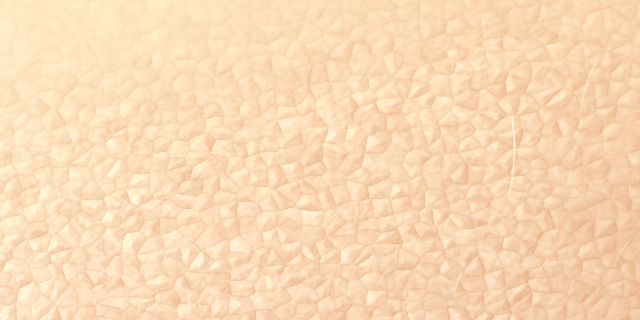
A Shadertoy shader for this texture:

```glsl
// Close-up of pale skin: a warm diagonal gradient covered with small faceted
// cells and thin creases. Voronoi borders give the creases, hashed tones per
// border give the facets; focus fades to the upper left, fine hairs lie on top.

#define CELL_DENSITY vec2(16.5, 21.0)
#define TILT 0.16
#define FACET_CONTRAST 0.100
#define CREASE_DEPTH 0.064
#define FINE_WEIGHT 0.38
#define MOTTLE 0.022
#define HAIR_WIDTH 0.0028
#define LIGHT_SKIN vec3(1.000, 0.925, 0.790)
#define MID_SKIN vec3(0.984, 0.849, 0.706)
#define DEEP_SKIN vec3(0.942, 0.772, 0.622)
#define HAIR_COLOR vec3(1.0, 0.95, 0.84)

// Sine-free hashes
float hash1(vec2 p) {
    vec3 q = fract(p.xyx * 0.1031);
    q += dot(q, q.yzx + 33.33);
    return fract((q.x + q.y) * q.z);
}

vec2 hash2(vec2 p) {
    return vec2(hash1(p + 17.3), hash1(p + 71.9));
}

float noise(vec2 p) {
    vec2 i = floor(p), f = fract(p);
    f = f * f * (3.0 - 2.0 * f);
    return mix(mix(hash1(i), hash1(i + vec2(1, 0)), f.x),
               mix(hash1(i + vec2(0, 1)), hash1(i + vec2(1, 1)), f.x), f.y);
}

vec2 seedOffset(vec2 cell) {
    return 0.1 + 0.8 * hash2(cell);
}

// x: facet tone around zero, y: crease strength
vec2 skinCells(vec2 p, float focus) {
    vec2 base = floor(p), nearCell = base, toNear = vec2(0.0);
    float best = 9.0;
    for (int j = -1; j <= 1; j++)
    for (int i = -1; i <= 1; i++) {
        vec2 cell = base + vec2(i, j);
        vec2 r = cell + seedOffset(cell) - p;
        float d = dot(r, r);
        if (d < best) { best = d; nearCell = cell; toNear = r; }
    }
    // Blend the tones of the surrounding borders into soft triangular facets
    float sharp = mix(6.0, 22.0, focus);
    float width = mix(0.16, 0.075, focus);
    float tone = 0.0, total = 0.0, crease = 0.0;
    for (int j = -2; j <= 2; j++)
    for (int i = -2; i <= 2; i++) {
        if (i == 0 && j == 0) continue;
        vec2 cell = nearCell + vec2(i, j);
        vec2 r = cell + seedOffset(cell) - p;
        vec2 across = normalize(r - toNear);
        float d = dot(0.5 * (r + toNear), across);
        float w = exp(-sharp * d);
        float slope = dot(across, vec2(-0.35, 0.25));
        tone += w * (hash1(nearCell * 3.0 + vec2(i, j) * 0.37) - 0.5 + slope);
        total += w;
        float depth = 0.35 + 0.65 * hash1(nearCell + cell + 5.0);
        crease = max(crease, depth * exp(-d * d / (width * width)));
    }
    tone = tone / max(total, 1e-6) + 0.35 * (hash1(nearCell + 9.0) - 0.5);
    return vec2(tone, crease);
}

// Coverage of a bent, tapering hair from a to b
float hair(vec2 p, vec2 a, vec2 b, float bend) {
    vec2 ab = b - a;
    float t = clamp(dot(p - a, ab) / dot(ab, ab), 0.0, 1.0);
    vec2 side = vec2(-ab.y, ab.x) * bend * 4.0 * t * (1.0 - t);
    float d = length(p - a - ab * t - side);
    float w = HAIR_WIDTH * (0.6 + 0.6 * t);
    float aa = 0.7 / iResolution.y;
    return 1.0 - smoothstep(w - aa, w + aa + 0.001, d);
}

void mainImage(out vec4 fragColor, in vec2 fragCoord) {
    vec2 uv = fragCoord / iResolution.y;
    vec2 unit = fragCoord / iResolution.xy;

    // Diagonal shading, warmer toward the top
    float shade = 0.62 * unit.x + 0.38 * (1.0 - unit.y);
    shade += 0.10 * (noise(uv * 3.0) - 0.5);
    vec3 color = mix(LIGHT_SKIN, MID_SKIN, smoothstep(-0.1, 0.55, shade));
    color = mix(color, DEEP_SKIN, smoothstep(0.45, 1.05, shade));
    color.b -= 0.025 * (unit.y - 0.5);

    // Depth of field
    float depth = 0.35 * unit.x + 0.75 * (1.0 - unit.y);
    float focus = smoothstep(0.05, 0.55, depth);
    focus *= 1.0 - 0.45 * smoothstep(0.7, 1.05, unit.x);

    // Two scales of cells on a gently warped, tilted grid
    vec2 p = mat2(cos(TILT), -sin(TILT), sin(TILT), cos(TILT)) * uv;
    p += 0.022 * (vec2(noise(uv * 9.0), noise(uv * 9.0 + 40.0)) - 0.5);
    vec2 coarse = skinCells(p * CELL_DENSITY + 30.0, focus);
    vec2 fine = skinCells(p * CELL_DENSITY * 1.8 + 90.0, focus);
    vec2 relief = coarse + FINE_WEIGHT * fine;
    float detail = FACET_CONTRAST * relief.x - CREASE_DEPTH * (relief.y - 0.40);
    detail *= mix(0.22, 1.0, focus);
    detail += MOTTLE * (noise(uv * 26.0) + noise(uv * 60.0) - 1.0);
    color += detail * vec3(0.42, 0.90, 1.05);

    // Two long hairs, then a few short faint ones
    float strands = hair(uv, vec2(1.59, 0.39), vec2(1.60, 0.635), -0.05);
    strands = max(strands, 0.6 * hair(uv, vec2(1.815, 0.65), vec2(1.865, 0.81), 0.05));
    for (float k = 0.0; k < 5.0; k++) {
        vec2 root = vec2(0.92 + 0.25 * k, 0.02 + 0.22 * hash1(vec2(k, 3.0)));
        vec2 tip = root + vec2(0.045 * hash1(vec2(k, 8.0)), 0.075);
        strands = max(strands, 0.4 * hair(uv, root, tip, 0.06));
    }
    color = mix(color, HAIR_COLOR, 0.85 * strands);
    fragColor = vec4(clamp(color, 0.0, 1.0), 1.0);
}
```
